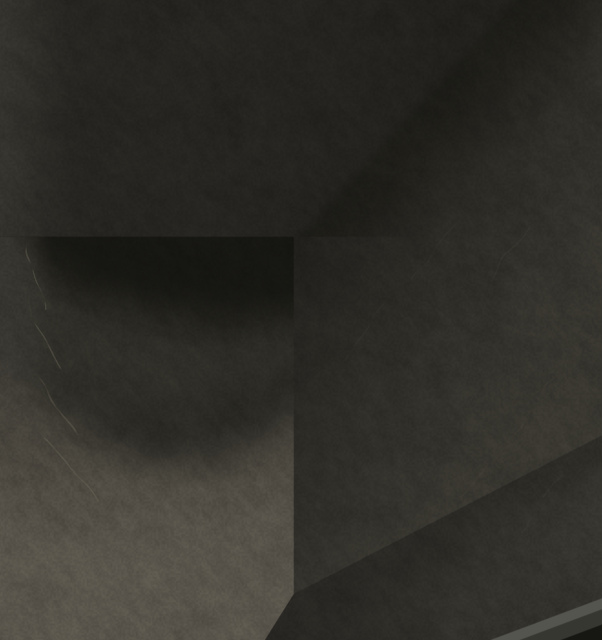
Give the GLSL for this background, as a Shadertoy shader.

```glsl
// A dim plaster room corner with soft shadows, faint scratches and a pale floor trim.

const vec2  CORNER       = vec2(0.488, 0.630);   // where ceiling and both walls meet
const float FLOOR_Y      = 0.072;                // foot of the vertical corner
const float FLOOR_SLOPE  = 0.484;
const float TRIM_SLOPE   = 0.352;
const float TRIM_START   = 0.815;
const vec3  SHADOW       = vec3(0.088, 0.087, 0.071);
const vec3  CEILING      = vec3(0.146, 0.142, 0.126);
const vec3  CEILING_EDGE = vec3(0.212, 0.206, 0.185);
const vec3  WALL_DIM     = vec3(0.182, 0.178, 0.154);
const vec3  WALL_HALF    = vec3(0.258, 0.246, 0.218);
const vec3  WALL_LIT     = vec3(0.344, 0.326, 0.290);
const vec3  SIDE_DARK    = vec3(0.130, 0.125, 0.111);
const vec3  SIDE_LIT     = vec3(0.224, 0.217, 0.190);
const vec3  FLOOR_DARK   = vec3(0.154, 0.150, 0.134);
const vec3  FLOOR_LIT    = vec3(0.204, 0.199, 0.176);
const vec3  TRIM_TOP     = vec3(0.335, 0.335, 0.315);
const vec3  TRIM_FACE    = vec3(0.215, 0.215, 0.198);
const vec3  SCRATCH      = vec3(0.430, 0.415, 0.350);
const float GRAIN        = 0.11;

float hash(vec2 p) {
    vec3 q = fract(vec3(p.xyx) * 0.1031);
    q += dot(q, q.yzx + 33.33);
    return fract((q.x + q.y) * q.z);
}

float noise(vec2 p) {
    vec2 cell = floor(p), f = fract(p);
    f = f * f * (3.0 - 2.0 * f);
    return mix(mix(hash(cell), hash(cell + vec2(1, 0)), f.x),
               mix(hash(cell + vec2(0, 1)), hash(cell + vec2(1, 1)), f.x), f.y);
}

float fbm(vec2 p) {
    float sum = 0.0, amp = 0.5;
    for (int i = 0; i < 5; i++) {
        sum += amp * noise(p);
        p = mat2(1.6, 1.2, -1.2, 1.6) * p + 17.3;
        amp *= 0.5;
    }
    return sum;
}

// Antialiased step: 1 where the signed distance d is positive
float edge(float d) {
    float w = 1.0 / iResolution.y;
    return smoothstep(-w, w, d);
}

float segment(vec2 p, vec2 a, vec2 b) {
    vec2 pa = p - a, ba = b - a;
    return length(pa - ba * clamp(dot(pa, ba) / dot(ba, ba), 0.0, 1.0));
}

vec3 ceilingColor(vec2 p) {
    vec3 col = mix(CEILING_EDGE, CEILING, smoothstep(-0.03, 0.14, p.x));
    return col * (1.0 - 0.1 * smoothstep(0.35, 0.8, p.x));
}

vec3 sideWallColor(vec2 p) {
    float light = smoothstep(-0.3, 0.55, (p.x - 0.5) * 0.95 - (p.y - 0.42) * 0.7);
    return mix(SIDE_DARK, SIDE_LIT, light);
}

// Left wall: lit at the foot, with two stacked curved shadows
vec3 leftWallColor(vec2 p) {
    float wobble = 0.03 * (fbm(p * 11.0) - 0.5);
    float deepLine = 0.497 + 0.2 * exp(-p.x / 0.1) + wobble;
    float dimLine = 0.277 + 1.9 * (p.x - 0.3) * (p.x - 0.3) + wobble;
    vec3 lit = mix(WALL_LIT, WALL_HALF, smoothstep(0.1, 0.42, p.y));
    vec3 col = mix(lit, WALL_DIM, smoothstep(-0.05, 0.06, p.y - dimLine));
    col *= 1.0 - 0.1 * smoothstep(0.1, 0.0, abs(p.y - dimLine - 0.05)) * smoothstep(0.05, 0.25, p.x);
    col = mix(col, SHADOW, smoothstep(-0.065, 0.055, p.y - deepLine));
    float glow = (1.0 - smoothstep(0.0, 0.1, p.x)) * smoothstep(0.34, 0.46, p.y);
    return mix(col, CEILING_EDGE * 1.08, 0.75 * glow);
}

// Faint scratches: sparse long ones on the left wall, paler strokes on the right
float scratches(vec2 p) {
    float mark = 0.0, ragged = smoothstep(0.1, 0.6, noise(p * 60.0));
    vec2 bent = p + 0.012 * (vec2(noise(p * 30.0), noise(p * 30.0 + 9.0)) - 0.5);
    for (int i = 0; i < 10; i++) {
        float k = float(i);
        bool onLeft = i < 4;
        vec2 jitter = vec2(hash(vec2(k, 3.0)), hash(vec2(k, 8.0))) - 0.5;
        vec2 mid = onLeft ? vec2(0.056 + 0.022 * k, 0.575 - 0.105 * k) + 0.02 * jitter
                          : vec2(0.78, 0.4) + vec2(0.4, 0.45) * jitter;
        vec2 span = onLeft ? mix(vec2(0.018, -0.050), vec2(0.045, -0.050), k / 3.0)
                           : vec2(0.035, 0.045);
        float d = segment(bent, mid - span, mid + span);
        mark += (onLeft ? 0.38 : 0.08) * (1.0 - smoothstep(0.0003, 0.0021, d));
    }
    return min(mark, 0.5) * ragged;
}

void mainImage(out vec4 fragColor, in vec2 fragCoord) {
    vec2 p = fragCoord / iResolution.xy;

    // Ceiling runs into the side wall across a diagonal shadow
    float diagonal = p.x - 0.51 - (p.y - 0.645) * 0.96;
    float upper = edge(p.y - CORNER.y);
    float onSide = mix(1.0, smoothstep(-0.01, 0.05, diagonal), upper);
    vec3 col = mix(ceilingColor(p), sideWallColor(p), onSide);
    float shade = smoothstep(-0.02, 0.02, diagonal) * (1.0 - smoothstep(0.03, 0.24, diagonal));
    col = mix(col, SHADOW * 1.2, shade * mix(0.1, 0.75, upper));

    // Floor, then the left wall in front of its corner
    float floorLine = FLOOR_Y + (p.x - CORNER.x) * FLOOR_SLOPE;
    vec3 floorCol = mix(FLOOR_DARK, FLOOR_LIT, smoothstep(0.45, 0.95, p.x));
    floorCol *= 1.0 - 0.14 * smoothstep(0.12, 0.0, floorLine - p.y) * smoothstep(0.5, 0.8, p.x);
    col = mix(col, floorCol, edge(floorLine - p.y));
    float wallRight = CORNER.x - max(FLOOR_Y - p.y, 0.0) * 0.667;
    col = mix(col, leftWallColor(p), edge(wallRight - p.x) * (1.0 - upper));

    // Plaster mottling, slanted streaks and fine grain
    float mottling = fbm(p * 16.0) - 0.48;
    float streaks = fbm(mat2(0.7, 0.7, -0.7, 0.7) * p * vec2(45.0, 85.0)) - 0.48;
    float grain = noise(p * 330.0) - 0.5;
    col *= 1.0 + 0.16 * mottling + 0.18 * streaks + GRAIN * grain;
    col = mix(col, SCRATCH, scratches(p));

    // Pale trim in the lower right
    float trim = (p.x - TRIM_START) * TRIM_SLOPE - p.y;
    col = mix(col, TRIM_TOP, edge(trim));
    col = mix(col, TRIM_FACE, edge(trim - 0.017));
    col = mix(col, SHADOW, edge(trim - 0.041));

    fragColor = vec4(col, 1.0);
}
```
